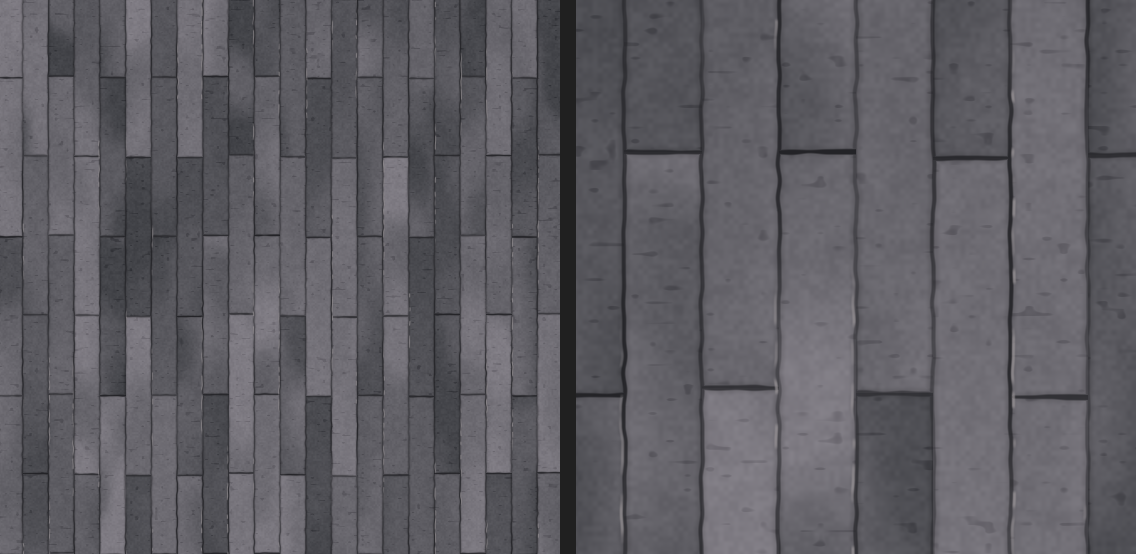
Left, the full canvas; right, a detail of the centre.
A Shadertoy shader for this texture:

```glsl
// Tall narrow grey bricks standing in half-offset columns, with thin dark worn joints.

const vec2 GRID = vec2(21.76, 3.484);      // bricks across and down
const float FIRST_COLUMN = 0.12;           // part of the first column cut off at the left
const vec3 DARK_SLATE = vec3(0.262, 0.266, 0.285);
const vec3 PALE_SLATE = vec3(0.495, 0.482, 0.512);
const vec3 JOINT = vec3(0.135, 0.135, 0.15);
const vec3 MORTAR = vec3(0.60, 0.58, 0.59);

float hash(vec2 p) {
    vec3 q = fract(vec3(p.xyx) * 0.1031);
    q += dot(q, q.yzx + 33.33);
    return fract((q.x + q.y) * q.z);
}

float noise(vec2 p) {
    vec2 i = floor(p), f = fract(p);
    f = f * f * (3.0 - 2.0 * f);
    return mix(mix(hash(i), hash(i + vec2(1, 0)), f.x),
               mix(hash(i + vec2(0, 1)), hash(i + vec2(1, 1)), f.x), f.y);
}

// Coverage of a line of the given half width at distance d
float line(float d, float halfWidth, float aa) {
    return 1.0 - smoothstep(halfWidth - aa, halfWidth + aa, d);
}

// Overall lightness of one brick: its own tone plus soft slanted firing marks
float brickTone(vec2 id, vec2 local) {
    float own = hash(id + 17.3);
    float slant = (hash(id + 5.1) - 0.5) * 0.5;
    vec2 q = vec2(local.x * 0.7, local.y * 2.6 + local.x * slant);
    float cloud = noise(q + id * vec2(7.3, 11.9) + 40.0);
    float shade = smoothstep(0.15, 0.85, cloud) - 0.5;
    return 0.10 + 0.80 * own + shade * mix(0.15, 0.65, hash(id + 71.0));
}

// Fine grain and small horizontal pits
float surface(vec2 p, vec2 id) {
    float grain = (noise(p * 330.0) - 0.5) * 0.035 + (noise(p * 110.0) - 0.5) * 0.025;
    float pits = smoothstep(0.83, 0.96, noise(p * vec2(95.0, 240.0) + id * 3.7));
    return grain - 0.06 * pits;
}

void mainImage(out vec4 fragColor, in vec2 fragCoord) {
    vec2 uv = fragCoord / iResolution.xy;
    vec2 p = uv * vec2(iResolution.x / iResolution.y, 1.0);
    float aa = max(0.75 / iResolution.y, 0.0007);

    // Brick layout: odd columns shift by half a brick
    vec2 cell = uv * GRID + vec2(FIRST_COLUMN, 0.0);
    float column = floor(cell.x);
    cell.y += 0.5 * mod(column, 2.0) + (hash(vec2(column, 3.0)) - 0.5) * 0.022;
    vec2 id = floor(cell) + 10.0;
    vec2 local = fract(cell);
    vec2 size = vec2(iResolution.x / iResolution.y, 1.0) / GRID;

    // Signed distances to the nearest side and end joints, slightly ragged
    vec2 joint = (cell - floor(cell + 0.5)) * size;
    float jointId = floor(cell.x + 0.5);
    float rag = (noise(vec2(jointId * 9.0, p.y * 95.0)) - 0.5) * 0.0016;
    float side = joint.x + rag;
    float end = joint.y + (noise(vec2(p.x * 90.0, id.y * 5.0)) - 0.5) * 0.0012;

    // Brick face, a little darker towards its edges
    float tone = clamp(brickTone(id, local), 0.0, 1.0);
    vec3 color = mix(DARK_SLATE, PALE_SLATE, tone) + surface(p, id);
    float edge = min(abs(side), abs(end));
    color *= 1.0 - 0.10 * (1.0 - smoothstep(0.001, 0.005, edge));

    // Joints: strength varies along each side and between ends
    float wear = noise(vec2(jointId * 13.0, p.y * 9.0));
    float sideLine = line(abs(side), 0.0012, aa) * mix(0.35, 0.95, wear);
    float endId = floor(cell.y + 0.5);
    float endLine = line(abs(end), 0.0014, aa)
                  * mix(0.5, 1.0, hash(vec2(column, endId) + 23.0));
    color = mix(color, JOINT, max(sideLine, endLine));

    // Pale mortar crumbs beside some stretches of the side joints
    float stretch = smoothstep(0.48, 0.75, noise(vec2(jointId * 17.0, p.y * 7.0 + 50.0)));
    float crumbs = smoothstep(0.35, 0.75, noise(vec2(jointId * 21.0, p.y * 120.0)));
    float lean = hash(vec2(jointId, 61.0)) < 0.5 ? -0.0018 : 0.0018;
    float chip = line(abs(side - lean), 0.0009, aa) * stretch * crumbs;
    color = mix(color, MORTAR, 0.7 * chip);

    fragColor = vec4(color, 1.0);
}
```
